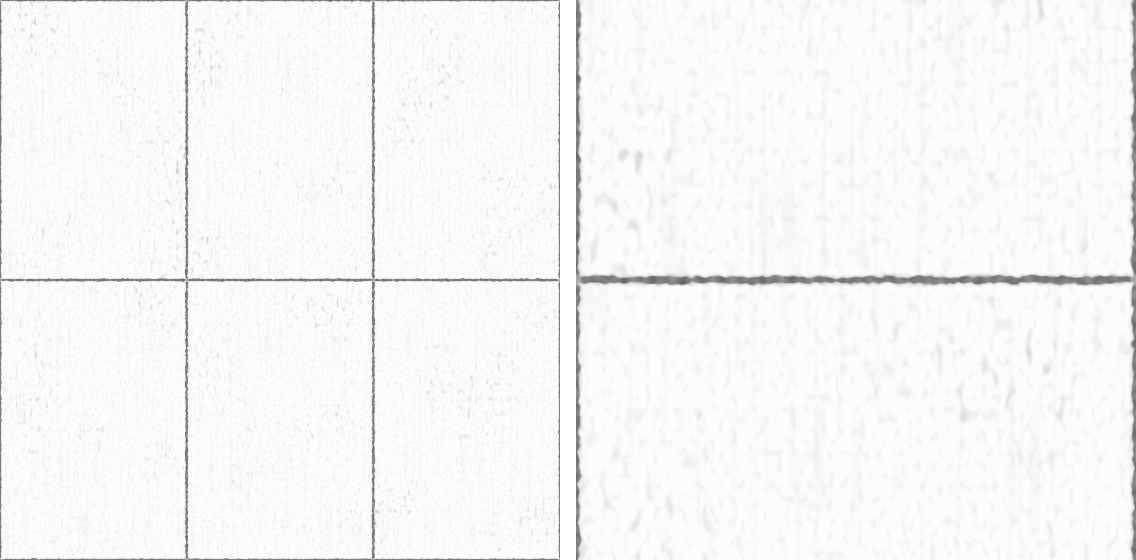
Left: the whole. Right: its middle third, enlarged.
Give the GLSL for this texture, as a three.js fragment shader.

```glsl
varying vec2 vUv;

vec2 hashGradient(vec2 cell) {
  vec3 h = fract(cell.xyx * vec3(0.1031, 0.1030, 0.0973));
  h += dot(h, h.yzx + 33.33);
  float angle = 6.28318 * fract((h.x + h.y) * h.z);
  return vec2(cos(angle), sin(angle));
}

float gradientNoise(vec2 p) {
  vec2 i = floor(p);
  vec2 f = p - i;
  vec2 u = f * f * f * (f * (f * 6.0 - 15.0) + 10.0);
  float a = dot(hashGradient(i), f);
  float b = dot(hashGradient(i + vec2(1.0, 0.0)), f - vec2(1.0, 0.0));
  float c = dot(hashGradient(i + vec2(0.0, 1.0)), f - vec2(0.0, 1.0));
  float d = dot(hashGradient(i + 1.0), f - 1.0);
  return mix(mix(a, b, u.x), mix(c, d, u.x), u.y);
}

float fbm(vec2 p) {
  float sum = 0.0;
  float amplitude = 0.6;
  for (int octave = 0; octave < 4; octave++) {
    sum += amplitude * gradientNoise(p);
    p = p * 2.03 + 17.3;
    amplitude *= 0.55;
  }
  return sum;
}

// Pale plaster with vertical brushing, fine grain and worn patches
float slabShade(vec2 p) {
  float streak = gradientNoise(p * vec2(190.0, 9.0));
  float grain = gradientNoise(p * vec2(230.0, 150.0) + 41.0);
  float fleck = gradientNoise(p * vec2(150.0, 75.0) + 83.0);
  float wear = smoothstep(-0.05, 0.5, fbm(p * vec2(8.0, 5.5) + 9.0));

  float shade = 0.99;
  shade -= 0.016 * smoothstep(0.0, 0.5, streak);
  shade -= 0.032 * smoothstep(0.05, 0.5, grain);
  shade -= (0.02 + 0.14 * wear) * smoothstep(0.12, 0.6, fleck);
  return shade;
}

void main() {
  // Three slabs across, two down
  vec2 grid = vec2(3.0, 2.0);
  vec2 slab = floor(vUv * grid);
  vec2 local = fract(vUv * grid);
  vec2 toJoint = min(local, 1.0 - local) / grid;
  float shade = slabShade(vUv + slab * vec2(3.7, 5.3));

  // Chipped edges around the joints
  float chips = 0.0011 * gradientNoise(vUv * 95.0)
              + 0.0017 * gradientNoise(vUv * 210.0 + 29.0);
  float edge = min(toJoint.x, toJoint.y) + chips;
  float rim = 1.0 - smoothstep(0.0022, 0.0042, edge);
  float joint = 1.0 - smoothstep(0.0012, 0.0027, edge);

  // Joint tone, paler where the lines cross
  float jointShade = 0.49 + 0.16 * gradientNoise(vUv * 170.0 + 61.0);
  float crossing = 1.0 - smoothstep(0.002, 0.005, max(toJoint.x, toJoint.y));
  jointShade = mix(jointShade, 0.72, 0.7 * crossing);

  shade = mix(shade, 0.84, 0.75 * rim);
  shade = mix(shade, jointShade, joint);
  gl_FragColor = vec4(vec3(shade), 1.0);
}
```
